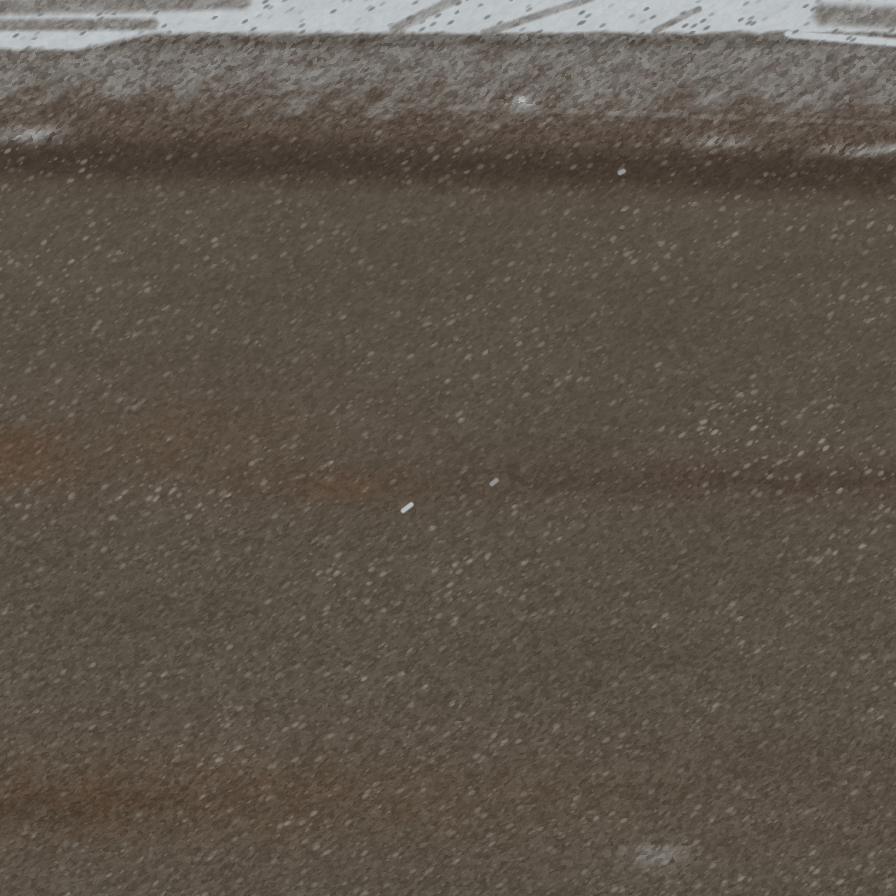
A three.js fragment shader for this texture:

```glsl
// Worn gravelly asphalt with rusty bands, a muddy verge and tracked snow along the top.
#define ASPHALT vec3(0.345, 0.310, 0.268)
#define DARK_SOIL vec3(0.265, 0.222, 0.188)
#define RUST vec3(0.375, 0.285, 0.215)
#define SLUSH vec3(0.490, 0.480, 0.465)
#define SNOW vec3(0.735, 0.755, 0.765)
#define STONE vec3(0.590, 0.570, 0.540)
#define GRAIN_SCALE vec2(155.0, 235.0)
#define GRAIN_SLANT 0.45
#define GRAIN_CONTRAST 0.085

varying vec2 vUv;

vec2 hash2(vec2 p) {
  vec3 q = fract(p.xyx * vec3(0.1031, 0.1030, 0.0973));
  q += dot(q, q.yzx + 33.33);
  return fract((q.xx + q.yz) * q.zy);
}

// Cellular noise: x is the distance to the nearest seed, y its random value.
vec2 cells(vec2 p) {
  vec2 base = floor(p), best = vec2(9.0, 0.0);
  for (int j = -1; j <= 1; j++) {
    for (int i = -1; i <= 1; i++) {
      vec2 cell = base + vec2(float(i), float(j));
      vec2 seed = hash2(cell);
      float d = length(cell + seed - p);
      if (d < best.x) best = vec2(d, hash2(cell + 71.0).x);
    }
  }
  return best;
}

// Layered, rotated sines, roughly -1 to 1.
float waves(vec2 p) {
  float sum = 0.0, amp = 0.55;
  for (int i = 0; i < 5; i++) {
    sum += amp * sin(p.x + 1.3 * sin(p.y * 0.8)) * cos(p.y + sin(p.x * 0.7));
    p = mat2(1.5, 1.1, -1.1, 1.5) * p + 2.7;
    amp *= 0.62;
  }
  return sum;
}

float blob(vec2 p, vec2 center, vec2 radius) {
  vec2 d = (p - center) / radius;
  return exp(-dot(d, d));
}

float stroke(vec2 p, vec2 a, vec2 b, float width) {
  vec2 along = b - a;
  float t = clamp(dot(p - a, along) / dot(along, along), 0.0, 1.0);
  return 1.0 - smoothstep(width * 0.3, width, length(p - a - along * t));
}

// Sparse pale stones, one candidate per cell.
float stones(vec2 p, float rarity) {
  vec2 c = cells(p);
  return smoothstep(rarity, 1.0, c.y) * (1.0 - smoothstep(0.12, 0.45, c.x));
}

void main() {
  vec2 uv = vUv;
  vec2 slanted = vec2(uv.x, uv.y - GRAIN_SLANT * uv.x);
  float broad = waves(uv * vec2(9.0, 26.0));
  float mottle = waves(slanted * vec2(45.0, 110.0) + 4.0);
  float grain = cells(slanted * GRAIN_SCALE).y - 0.5;
  float fine = cells(slanted * GRAIN_SCALE * 1.7 + 19.0).y - 0.5;
  float texture_ = grain * 0.65 + fine * 0.5;

  // Asphalt with broad tonal drift and rusty bands
  vec3 col = ASPHALT + 0.010 * broad + 0.008 * mottle;
  float wet = blob(uv, vec2(0.82, 0.464), vec2(0.50, 0.022));
  col = mix(col, DARK_SOIL + vec3(0.025, 0.016, 0.01), wet * (0.55 + 0.2 * broad));
  float rust = 0.75 * blob(uv, vec2(0.0, 0.488), vec2(0.08, 0.035))
    + 0.5 * blob(uv, vec2(0.38, 0.455), vec2(0.09, 0.016))
    + 0.3 * blob(uv, vec2(0.22, 0.51), vec2(0.16, 0.05))
    + 0.45 * blob(uv, vec2(0.10, 0.11), vec2(0.55, 0.055));
  col = mix(col, RUST, clamp(rust * (0.8 + 0.5 * mottle), 0.0, 1.0));
  col -= 0.03 * blob(uv, vec2(0.0, 0.10), vec2(0.35, 0.025));

  // Verge: dark damp edge, brown gravel, then grey slush
  float rise = uv.y + 0.020 * uv.x + 0.004 * broad;
  float edge = smoothstep(0.785, 0.820, rise);
  col = mix(col, DARK_SOIL, edge * 0.9);
  float verge = smoothstep(0.828, 0.865, rise + 0.006 * mottle);
  col = mix(col, vec3(0.345, 0.300, 0.262), verge);
  float slush = smoothstep(0.865, 0.925, rise + 0.020 * mottle + 0.008 * broad);
  slush *= 0.72 + 0.35 * mottle + 0.35 * grain;
  col = mix(col, SLUSH, clamp(slush, 0.0, 1.0));
  float ridge = stroke(uv, vec2(0.30, 0.888), vec2(1.0, 0.862), 0.004);
  col = mix(col, SLUSH, ridge * clamp(0.4 + 0.6 * mottle, 0.0, 1.0));
  col -= 0.08 * blob(uv, vec2(0.55, 0.953), vec2(0.55, 0.007));

  // Grain, stronger on the near ground and on the verge
  float strength = mix(1.15, 0.65, smoothstep(0.1, 0.75, uv.y)) + 0.7 * verge;
  col += GRAIN_CONTRAST * strength * texture_;
  float pebbles = stones(slanted * vec2(75.0, 115.0), 0.80)
    + 0.7 * stones(slanted * vec2(130.0, 190.0) + 7.0, 0.72);
  float scatter = 0.45 + 0.25 * broad + 0.5 * blob(uv, vec2(0.83, 0.525), vec2(0.10, 0.035));
  col = mix(col, STONE, clamp(pebbles * scatter, 0.0, 0.75));

  // Snow field with bare streaks and wheel tracks
  float lower = 0.963 - 0.018 * (1.0 - smoothstep(0.08, 0.19, uv.x)) + 0.003 * mottle;
  float field = smoothstep(lower - 0.003, lower + 0.004, uv.y);
  float bare = stroke(uv, vec2(-0.02, 0.972), vec2(0.17, 0.973), 0.010)
    + stroke(uv, vec2(-0.02, 0.992), vec2(0.27, 0.999), 0.014)
    + stroke(uv, vec2(0.92, 0.984), vec2(1.05, 0.978), 0.018);
  float tracks = stroke(uv, vec2(0.54, 0.963), vec2(0.66, 1.002), 0.006)
    + stroke(uv, vec2(0.44, 0.967), vec2(0.51, 1.002), 0.008)
    + stroke(uv, vec2(0.73, 0.965), vec2(0.78, 0.990), 0.005);
  field *= 1.0 - clamp(bare * 0.8 + tracks * 0.65, 0.0, 0.9);
  field = max(field, stroke(uv, vec2(0.88, 0.962), vec2(1.02, 0.951), 0.007));
  float flecks = stones(slanted * vec2(80.0, 150.0) + 31.0, 0.65);
  vec3 snow = SNOW + 0.02 * mottle + 0.035 * texture_ - 0.25 * flecks;
  col = mix(col, snow, clamp(field, 0.0, 1.0));

  // Isolated snow scraps and bright chips
  float scraps = blob(uv, vec2(0.58, 0.887), vec2(0.016, 0.006))
    + 0.6 * blob(uv, vec2(0.03, 0.850), vec2(0.04, 0.010))
    + 0.6 * blob(uv, vec2(0.80, 0.843), vec2(0.035, 0.008))
    + 0.7 * blob(uv, vec2(0.97, 0.833), vec2(0.05, 0.007))
    + 0.35 * blob(uv, vec2(0.73, 0.047), vec2(0.04, 0.014));
  scraps *= clamp(0.7 + 0.6 * mottle + 0.8 * grain, 0.0, 1.3);
  scraps += stroke(uv, vec2(0.450, 0.430), vec2(0.459, 0.437), 0.004)
    + 0.6 * stroke(uv, vec2(0.549, 0.460), vec2(0.554, 0.464), 0.004)
    + 0.7 * stroke(uv, vec2(0.692, 0.807), vec2(0.696, 0.809), 0.004);
  col = mix(col, SNOW, clamp(scraps, 0.0, 0.95));

  gl_FragColor = vec4(clamp(col, 0.0, 1.0), 1.0);
}
```
